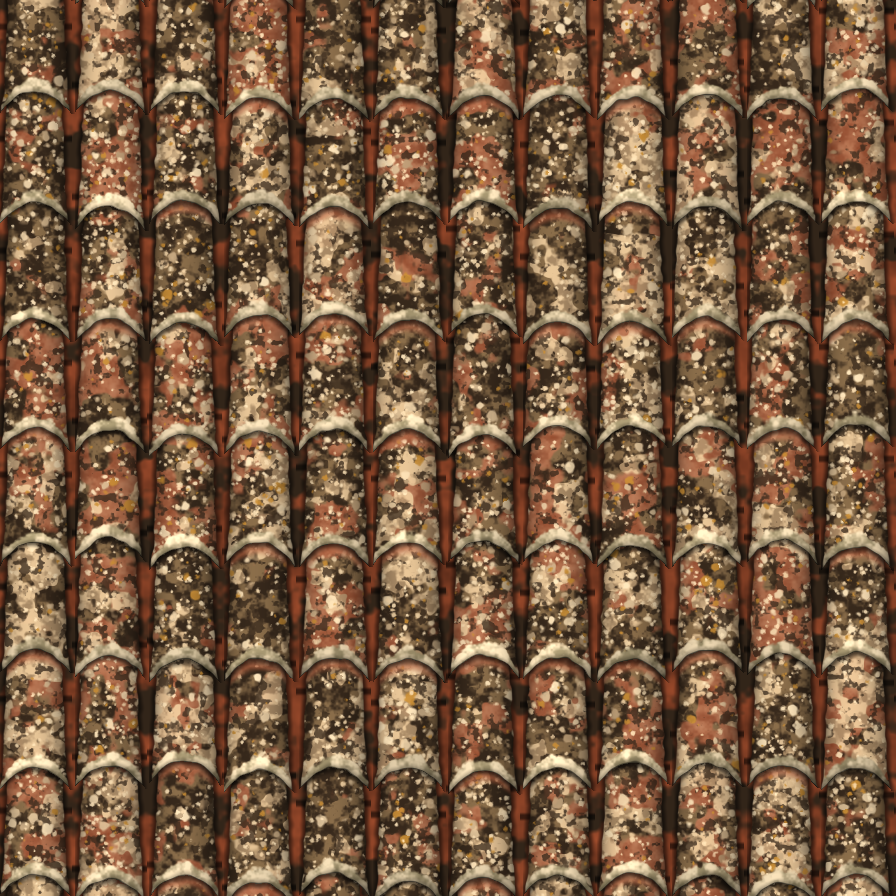
Reproduce this texture procedurally as a Shadertoy shader.

```glsl
// Weathered barrel roof tiles: lichen-covered columns with mortar lips over rusty channels.

const vec2 GRID = vec2(12.0, 8.0);      // columns and rows of tiles
const float CENTRE = 0.47;              // column axis inside its cell
const float HALF_TOP = 0.37;            // half width at the upper end
const float HALF_BOTTOM = 0.435;        // half width at the lower end
const float ARCH = 0.17;                // drop of the lip at the sides
const float LIP = 0.10;                 // mortar thickness, in rows
const float JITTER = 0.10;              // unevenness of the rows
const float GAIN = 1.16;

const vec3 SOIL = vec3(0.17, 0.125, 0.085);
const vec3 MOSS = vec3(0.43, 0.34, 0.23);
const vec3 RUST = vec3(0.50, 0.24, 0.14);
const vec3 PINK = vec3(0.64, 0.43, 0.32);
const vec3 TAN = vec3(0.56, 0.46, 0.34);
const vec3 SAND = vec3(0.76, 0.65, 0.50);
const vec3 CREAM = vec3(0.86, 0.78, 0.64);
const vec3 OCHRE = vec3(0.64, 0.45, 0.17);
const vec3 MORTAR = vec3(0.74, 0.67, 0.50);

float hash(vec2 p) {
    vec3 q = fract(p.xyx * 0.1031);
    q += dot(q, q.yzx + 33.33);
    return fract((q.x + q.y) * q.z);
}

// Value noise that wraps after "period" cells
float noise(vec2 p, float period) {
    vec2 i = floor(p), f = fract(p);
    f = f * f * (3.0 - 2.0 * f);
    vec2 a = mod(i, period), b = mod(i + 1.0, period);
    return mix(mix(hash(a), hash(vec2(b.x, a.y)), f.x),
               mix(hash(vec2(a.x, b.y)), hash(b), f.x), f.y);
}

float fbm(vec2 uv, float freq) {
    float sum = 0.0, amp = 0.54;
    for (int i = 0; i < 3; i++) {
        sum += amp * noise(uv * freq, freq);
        freq *= 2.0;
        amp *= 0.55;
    }
    return sum;
}

// Scattered round growths: x = coverage, y = random value of the growth
vec2 spots(vec2 uv, float freq, float density) {
    vec2 p = uv * freq, cell = floor(p), result = vec2(0.0);
    float rough = 0.35 * (noise(p * 3.0, freq * 3.0) - 0.5);
    float aa = 0.06 + freq / iResolution.y;
    for (int j = -1; j <= 1; j++)
    for (int i = -1; i <= 1; i++) {
        vec2 c = cell + vec2(i, j), id = mod(c, freq) + freq;
        float r = hash(id + 5.3);
        vec2 d = p - c - vec2(hash(id + 17.1), hash(id + 41.7));
        float radius = mix(0.18, 0.52, r * r);
        float m = 1.0 - smoothstep(-aa, aa, length(d) + rough - radius);
        m *= step(hash(id + 71.9), density);
        if (m > result.x) result = vec2(m, hash(id + 93.2));
    }
    return result;
}

float rowEdge(float col, float k) {
    return k + JITTER * (hash(mod(vec2(col, k), GRID) + 7.7) - 0.5);
}

vec3 channelColor(vec2 uv, float side) {
    float gap = mod(floor(uv.x * GRID.x - CENTRE + 0.5), GRID.x);
    float joint = abs(fract(uv.y * GRID.y + hash(vec2(gap, 3.0))) - 0.5);
    vec3 c = mix(RUST * 0.6, RUST * 1.1, fbm(uv, 48.0));
    c = mix(c, SOIL, smoothstep(0.46, 0.66, fbm(uv + 0.31, 36.0)));
    c *= mix(0.45, 1.0, smoothstep(0.01, 0.045, joint));
    return c * mix(0.45, 1.0, smoothstep(0.0, 0.09, side));
}

vec3 tileColor(vec2 uv, vec2 id, float grain) {
    float red = hash(id + 11.3), pale = hash(id + 23.9), speckle = hash(id + 37.1);
    vec3 c = mix(SOIL, MOSS, smoothstep(0.3, 0.65, grain));
    // Bare clay, then pale crust
    float clay = 0.70 - 0.34 * red;
    c = mix(c, mix(RUST, PINK, grain), 0.85 * smoothstep(clay, clay + 0.1, fbm(uv + 0.17, 32.0)));
    float crust = 0.70 - 0.27 * pale;
    c = mix(c, mix(TAN, SAND, smoothstep(0.35, 0.6, grain)),
            0.9 * smoothstep(crust, crust + 0.07, fbm(uv + 0.37, 40.0)));
    // Soot pits and lichen of two sizes
    c = mix(c, SOIL, 0.75 * smoothstep(0.53, 0.68, fbm(uv + 0.71, 110.0)));
    vec2 big = spots(uv, 84.0, 0.10 + 0.25 * speckle);
    vec2 small = spots(uv + 0.43, 170.0, 0.16 + 0.22 * speckle);
    c = mix(c, big.y < 0.12 ? OCHRE : mix(TAN, CREAM, big.y), 0.9 * big.x);
    return mix(c, small.y < 0.15 ? OCHRE : mix(SAND, CREAM, small.y), 0.85 * small.x);
}

void mainImage(out vec4 fragColor, in vec2 fragCoord) {
    vec2 uv = fragCoord / iResolution.xy;
    vec2 g = uv * GRID, aa = GRID / iResolution.xy;
    float col = floor(g.x), x = g.x - col - CENTRE;
    float grain = fbm(uv + 0.53, 96.0);

    // Arched row edges pick the tile; f runs up from its lower edge
    float s0 = min(abs(x) / HALF_BOTTOM, 1.1);
    float t = g.y - 0.16 + ARCH * s0 * s0 + 0.03 * (noise(uv * 90.0, 90.0) - 0.5);
    float k = floor(t + 0.5);
    float row = t < rowEdge(col, k) ? k - 1.0 : k;
    float f = t - rowEdge(col, row), above = rowEdge(col, row + 1.0) - t;
    vec2 id = mod(vec2(col, row), GRID);

    // Tapered outline, flared at the lip
    x -= 0.04 * (hash(id + 53.0) - 0.5);
    float width = mix(HALF_BOTTOM, HALF_TOP, f) + 0.02 * (1.0 - smoothstep(0.05, 0.16, f));
    width += 0.03 * (noise(uv * 100.0, 100.0) - 0.5);
    float s = clamp(x / width, -1.0, 1.0), side = abs(x) - width;

    // Clay rim under the upper lip, mortar on the lower edge
    vec3 c = tileColor(uv, id, grain);
    float rim = step(0.55, hash(id + 61.0)) * (1.0 - smoothstep(0.05, 0.13, above));
    c = mix(c, mix(RUST, PINK, grain), 0.75 * rim);
    float lip = LIP * (1.1 - 0.35 * s * s) + 0.09 * (grain - 0.5);
    vec3 mortar = mix(MORTAR * 0.72, CREAM, smoothstep(0.25, 0.75, grain));
    mortar *= mix(0.82, 1.05, hash(id + 83.0)) * mix(0.7, 1.0, smoothstep(0.0, 0.06, f));
    c = mix(mortar, c, smoothstep(lip - 0.02, lip + 0.02, f));

    // Round shading, overlap shadow and dark edge line
    c *= mix(0.5, 1.08, sqrt(1.0 - s * s)) * (1.0 - 0.1 * s);
    c *= mix(0.4, 1.0, smoothstep(0.0, 0.07, above));
    c *= mix(0.4, 1.0, smoothstep(0.0, max(aa.y, 0.015), f));

    c = mix(c, channelColor(uv, side), smoothstep(-aa.x, aa.x, side));
    fragColor = vec4(clamp(c * GAIN, 0.0, 1.0), 1.0);
}
```
